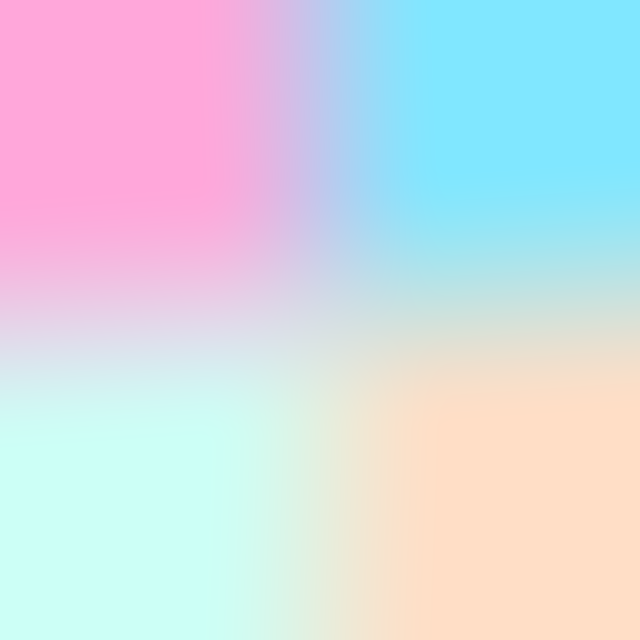
This background is drawn by a WebGL 2 fragment shader. Its source:

```glsl
#version 300 es
precision highp float;
// Four pastel corners melting into each other across two soft, slightly bent seams.

uniform vec2 u_resolution;
out vec4 outColor;

const vec3 PINK  = vec3(1.0, 0.655, 0.855);
const vec3 CYAN  = vec3(0.5, 0.906, 1.0);
const vec3 MINT  = vec3(0.8, 1.0, 0.965);
const vec3 PEACH = vec3(1.0, 0.871, 0.776);

const float SEAM_WIDTH_X = 0.40;
const float SEAM_WIDTH_Y = 0.42;

// Smooth 0..1 ramp centred on a seam
float softSeam(float position, float center, float width) {
    return smoothstep(center - 0.5 * width, center + 0.5 * width, position);
}

// Horizontal place of the upright seam, gently bowed along its height
float uprightSeam(float height) {
    return 0.502 + 0.008 * sin(5.0 * height - 0.6);
}

// Height of the level seam, rising to the right
float levelSeam(float across) {
    return mix(0.492, 0.559, across);
}

// Blend of the four corner colours
vec3 cornerBlend(vec2 weight, vec3 lowLeft, vec3 lowRight, vec3 highLeft, vec3 highRight) {
    vec3 low = mix(lowLeft, lowRight, weight.x);
    vec3 high = mix(highLeft, highRight, weight.x);
    return mix(low, high, weight.y);
}

void main() {
    vec2 uv = gl_FragCoord.xy / u_resolution;
    vec2 weight = vec2(
        softSeam(uv.x, uprightSeam(uv.y), SEAM_WIDTH_X),
        softSeam(uv.y, levelSeam(uv.x), SEAM_WIDTH_Y));
    outColor = vec4(cornerBlend(weight, MINT, PEACH, PINK, CYAN), 1.0);
}
```
